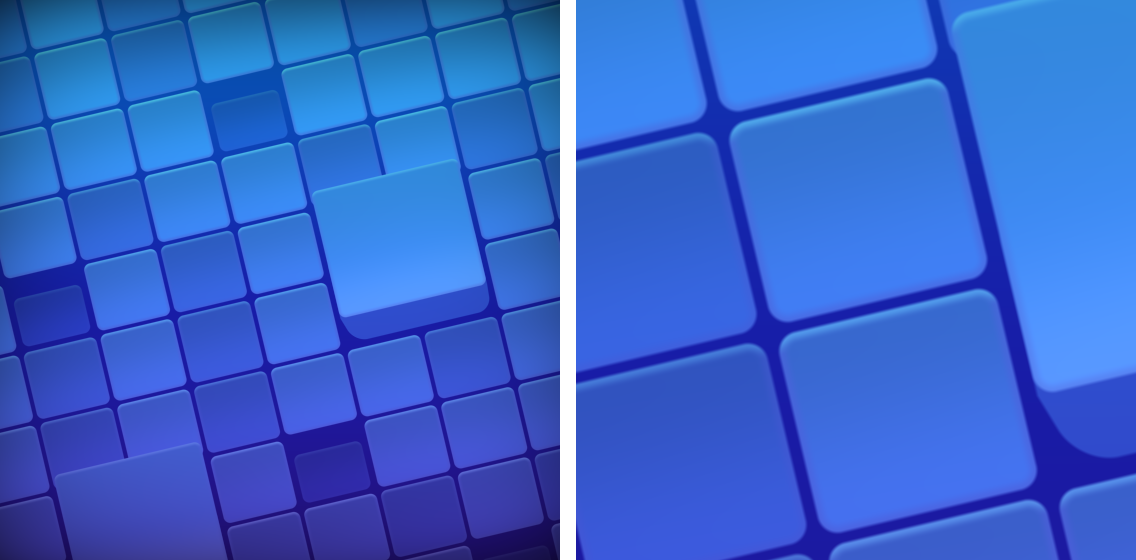
Left: the whole. Right: its middle third, enlarged.
Give the GLSL for this background, as a three.js fragment shader.

```glsl
#define CELL vec2(0.141, 0.1289)
#define ORIGIN vec2(0.138, 0.859)
#define TILT 0.232
#define TILE_HALF vec2(0.0668, 0.0612)
#define SUNK_HALF vec2(0.0620, 0.0440)
#define BLOCK_HALF vec2(0.1345, 0.1160)
#define CORNER 0.012
#define RIM 0.0075
#define SOFT 0.0014
#define PERIOD 5.0
#define VIGNETTE vec2(0.24, 0.38)

varying vec2 vUv;

float roundBox(vec2 p, vec2 halfSize, float radius) {
  vec2 q = abs(p) - halfSize + radius;
  return length(max(q, 0.0)) + min(max(q.x, q.y), 0.0) - radius;
}

float cover(float d) {
  return 1.0 - smoothstep(-SOFT, SOFT, d);
}

// Three colours blended from the bottom to the top of the canvas
vec3 ramp(vec3 low, vec3 middle, vec3 high, float y) {
  vec3 c = mix(low, middle, smoothstep(-0.1, 0.55, y));
  return mix(c, high, smoothstep(0.4, 0.95, y));
}

vec3 faceColor(float y) {
  return ramp(vec3(0.30, 0.25, 0.80), vec3(0.24, 0.45, 0.89), vec3(0.17, 0.60, 0.91), y);
}

vec3 gapColor(float y) {
  return ramp(vec3(0.16, 0.07, 0.55), vec3(0.09, 0.11, 0.66), vec3(0.03, 0.34, 0.75), y);
}

vec3 rimColor(float y) {
  return ramp(vec3(0.48, 0.42, 0.94), vec3(0.35, 0.66, 0.96), vec3(0.32, 0.85, 0.93), y);
}

// Rounded face, lighter towards its foot, with a lit upper rim
vec3 paintTile(vec3 under, vec2 p, vec2 halfSize, vec3 face, vec3 rim, float shine) {
  float d = roundBox(p, halfSize, CORNER);
  vec3 c = face * mix(0.91, 1.08, smoothstep(-1.0, 1.0, p.y / halfSize.y));
  float edge = 1.0 - smoothstep(0.0, RIM, -d);
  float top = smoothstep(halfSize.y - 0.012, halfSize.y - 0.002, -p.y);
  vec3 violet = mix(face, vec3(0.36, 0.33, 0.85), 0.5);
  c = mix(c, violet, 0.65 * edge * (1.0 - top) * shine);
  c = mix(c, rim, 0.8 * edge * top * shine);
  return mix(under, c, cover(d));
}

void main() {
  float y = vUv.y;
  vec2 p = vUv - ORIGIN;
  float s = sin(TILT);
  float k = cos(TILT);

  // Tilted grid: x runs right, y runs down
  vec2 g = vec2(p.x * k + p.y * s, p.x * s - p.y * k);
  vec2 cell = floor(g / CELL + 0.5);
  vec2 local = g - cell * CELL;
  vec2 m = floor(mod(cell + 0.5, PERIOD));

  // Dim and sunken tiles recur with the period
  float dim = step(mod(m.x - min(m.y, 3.0) - 0.5, 3.0), 1.0);
  bool sunk = abs(m.x - m.y - 1.0) < 0.5 && mod(m.y + 0.5, 2.0) > 1.0;

  bool underBlock = false;
  for (int i = 0; i < 2; i++) {
    vec2 base = vec2(3.5, 3.5) + float(i) * vec2(-4.0, 3.0);
    vec2 away = abs(cell - base);
    if (max(away.x, away.y) < 1.0) underBlock = true;
  }

  vec3 gap = gapColor(y);
  vec3 rim = rimColor(y);
  vec3 face = faceColor(y) * mix(vec3(1.0), vec3(0.86, 0.82, 0.93), dim);
  vec3 color = gap;
  if (!underBlock) {
    if (sunk) {
      vec3 deep = mix(gap, face, 0.5);
      color = paintTile(color, local - vec2(0.0, 0.0143), SUNK_HALF, deep, rim, 0.2);
    } else {
      color = paintTile(color, local, TILE_HALF, face, rim, mix(1.0, 0.65, dim));
    }
  }

  // Raised double-size blocks: tapered front side, then lifted face
  for (int i = 0; i < 2; i++) {
    vec2 base = vec2(3.5, 3.17) + float(i) * vec2(-4.0, 3.0);
    vec2 q = g - base * CELL;
    float drop = clamp(q.y - BLOCK_HALF.y, 0.0, 0.05);
    vec2 sidePos = q - vec2(0.13 * drop, 0.0812);
    vec2 sideHalf = vec2(BLOCK_HALF.x - 0.2 * drop, 0.0812);
    vec3 side = faceColor(y) * vec3(0.76, 0.69, 0.91);
    color = mix(color, side, cover(roundBox(sidePos, sideHalf, 0.024)));
    vec3 raised = faceColor(y + 0.12) * 1.02 + vec3(0.03, 0.01, 0.03);
    raised += vec3(0.06, 0.05, 0.0) * smoothstep(0.0, BLOCK_HALF.y, q.y);
    color = paintTile(color, q, BLOCK_HALF, raised, rim, 0.8);
  }

  // Darkened canvas edges
  vec2 border = pow(abs(vUv * 2.0 - 1.0), vec2(5.0));
  color *= 1.0 - dot(border, VIGNETTE);
  gl_FragColor = vec4(color, 1.0);
}
```
